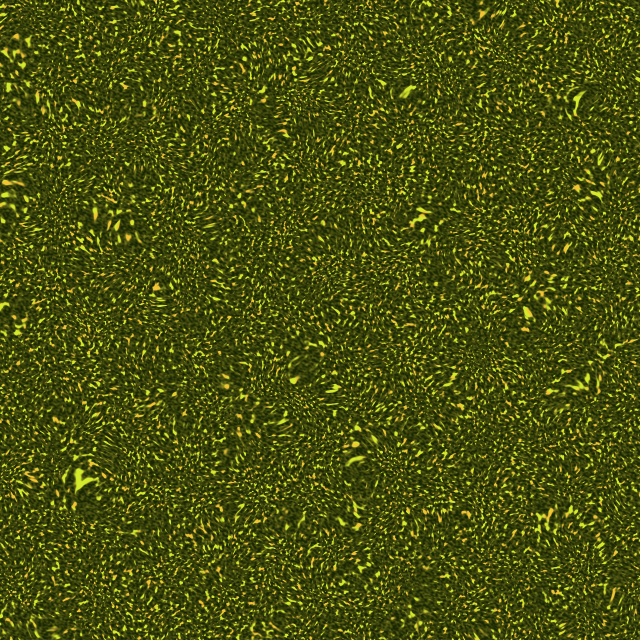
A Shadertoy shader for this texture:

```glsl
const vec3 DEEP_OLIVE = vec3(0.10, 0.15, 0.01);
const vec3 MOSS       = vec3(0.34, 0.36, 0.07);
const vec3 HALO       = vec3(0.42, 0.43, 0.11);
const vec3 LIME       = vec3(0.83, 0.92, 0.17);
const vec3 AMBER      = vec3(0.95, 0.77, 0.20);

const float SPECK_FREQ   = 165.0;           // fine noise cells across the canvas
const float CLUSTER_FREQ = 88.0;            // larger cells inside clusters
const float WARP_FREQ    = 15.0;
const float WARP_AMOUNT  = 0.030;           // canvas units per unit of raw noise
const float PATCH_FREQ   = 11.0;            // spacing of the clusters
const float DENSITY_FREQ = 18.0;
const float EDGE_DETAIL  = 0.50;            // second octave, roughens outlines
const vec2  GRAIN_FREQ   = vec2(190.0, 280.0);
const float NOISE_SD     = 0.172;           // spread of the raw gradient noise
const float SPECK_LOW    = 0.85;
const float SPECK_HIGH   = 1.90;
const int   AA           = 2;

// Integer hash, two values in -1..1
vec2 hashGradient(ivec2 cell) {
    uvec2 v = uvec2(cell) * 1664525u + 1013904223u;
    v.x += v.y * 1664525u;
    v.y += v.x * 1664525u;
    v ^= v >> 16u;
    v.x += v.y * 1664525u;
    v.y += v.x * 1664525u;
    v ^= v >> 16u;
    return vec2(v & 65535u) / 32767.5 - 1.0;
}

// Gradient noise scaled to unit deviation
float noise(vec2 p) {
    ivec2 i = ivec2(floor(p));
    vec2 f = fract(p);
    vec2 w = f * f * f * (f * (f * 6.0 - 15.0) + 10.0);
    float a = dot(hashGradient(i), f);
    float b = dot(hashGradient(i + ivec2(1, 0)), f - vec2(1.0, 0.0));
    float c = dot(hashGradient(i + ivec2(0, 1)), f - vec2(0.0, 1.0));
    float d = dot(hashGradient(i + ivec2(1, 1)), f - vec2(1.0, 1.0));
    return mix(mix(a, b, w.x), mix(c, d, w.x), w.y) / NOISE_SD;
}

// Two octaves, turned against each other to hide the lattice
float roughNoise(vec2 p) {
    vec2 turned = vec2(0.8 * p.x - 0.6 * p.y, 0.6 * p.x + 0.8 * p.y);
    return 0.87 * noise(p) + EDGE_DETAIL * noise(turned * 1.8 + 409.0);
}

vec3 speckledMoss(vec2 uv) {
    // Mild warp varies the size and direction of the specks
    vec2 warp = vec2(noise(uv * WARP_FREQ + 31.7),
                     noise(uv * WARP_FREQ + vec2(83.2, 57.4))) * NOISE_SD;
    vec2 p = uv + warp * WARP_AMOUNT;

    // Fine specks, replaced by larger ones inside clusters
    float cluster = smoothstep(0.9, 1.7, noise(uv * PATCH_FREQ + 140.3));
    float fine = roughNoise(p * SPECK_FREQ);
    float coarse = roughNoise(p * CLUSTER_FREQ + 523.0);
    float height = mix(fine, coarse, cluster);

    // Fine slanted grain of the ground
    vec2 slanted = vec2(0.9 * uv.x - 0.44 * uv.y, 0.44 * uv.x + 0.9 * uv.y);
    float grain = noise(slanted * GRAIN_FREQ + 211.0);
    float ground = clamp(0.46 + 0.25 * grain + 0.14 * height, 0.0, 1.0);
    vec3 color = mix(DEEP_OLIVE, MOSS, ground);

    // Dim rims and bright specks
    float level = height + 0.2 * cluster + 0.13 * noise(uv * DENSITY_FREQ + 71.0);
    color = mix(color, HALO, 0.7 * smoothstep(0.35, 1.1, level));
    float hue = smoothstep(0.0, 0.9, noise(p * CLUSTER_FREQ * 0.7 + 317.0));
    vec3 speck = mix(LIME, AMBER, hue);
    return mix(color, speck, smoothstep(SPECK_LOW, SPECK_HIGH, level));
}

void mainImage(out vec4 fragColor, in vec2 fragCoord) {
    vec3 sum = vec3(0.0);
    for (int y = 0; y < AA; y++) {
        for (int x = 0; x < AA; x++) {
            vec2 offset = (vec2(x, y) + 0.5) / float(AA) - 0.5;
            sum += speckledMoss((fragCoord + offset) / iResolution.y);
        }
    }
    fragColor = vec4(sum / float(AA * AA), 1.0);
}
```
